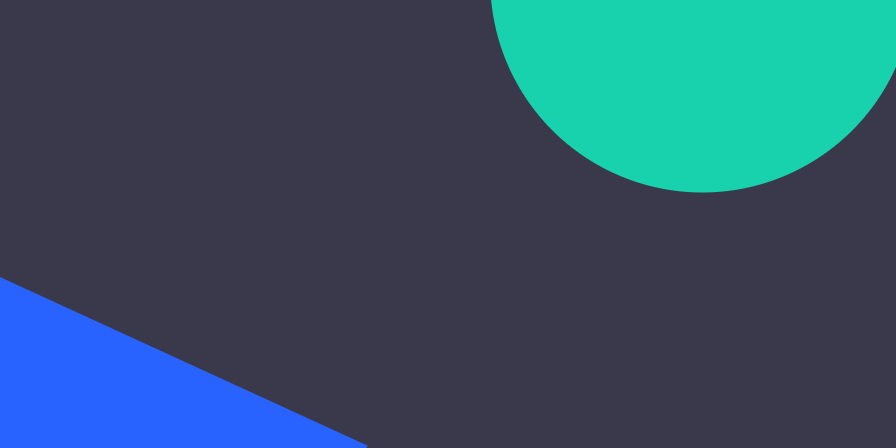
Reproduce this background procedurally as a WebGL 2 fragment shader.

```glsl
#version 300 es
precision highp float;
// Flat slate backdrop with a teal disc at the top right and a tilted blue block at the lower left.

uniform vec2 u_resolution;
out vec4 fragColor;

float circleDistance(vec2 p, vec2 center, float radius) {
    return length(p - center) - radius;
}

// Quarter plane below and left of a corner, its top edge sloping along the given direction.
float cornerDistance(vec2 p, vec2 corner, vec2 along) {
    vec2 q = p - corner;
    return max(dot(q, along), dot(q, vec2(-along.y, along.x)));
}

// Coverage of a shape, smoothed over one pixel.
float coverage(float dist) {
    return clamp(0.5 - dist * u_resolution.y, 0.0, 1.0);
}

void main() {
    // Canvas height is one unit, origin at the lower left.
    vec2 p = gl_FragCoord.xy / u_resolution.y;

    vec3 slate = vec3(0.224, 0.224, 0.296);
    vec3 teal = vec3(0.09, 0.825, 0.68);
    vec3 blue = vec3(0.16, 0.39, 1.0);

    float disc = circleDistance(p, vec2(1.5677, 1.0437), 0.4734);
    float block = cornerDistance(p, vec2(0.8203, 0.0052), normalize(vec2(0.909, -0.417)));

    vec3 color = mix(slate, teal, coverage(disc));
    color = mix(color, blue, coverage(block));
    fragColor = vec4(color, 1.0);
}
```
